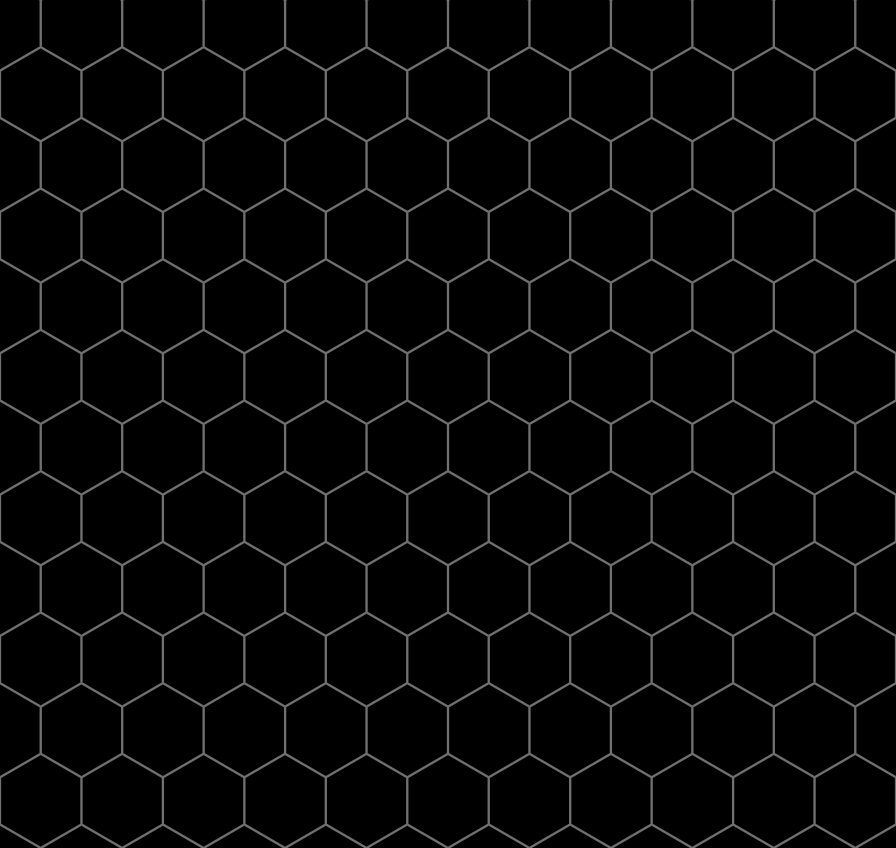
Reproduce this pattern procedurally as a Shadertoy shader.

```glsl
// Distance to the nearest edge of a grid of upright hexagons, each 1 unit wide
float hexEdgeDistance(vec2 p) {
    vec2 period = vec2(1.0, sqrt(3.0));
    // Two interleaved rectangular lattices of cell centres
    vec2 a = mod(p + 0.5 * period, period) - 0.5 * period;
    vec2 b = mod(p, period) - 0.5 * period;
    vec2 q = abs(dot(a, a) < dot(b, b) ? a : b);
    return 0.5 - max(q.x, dot(q, vec2(0.5, 0.5 * sqrt(3.0))));
}

void mainImage(out vec4 fragColor, in vec2 fragCoord) {
    // 11 cells across, 6 pairs of staggered rows down
    vec2 grid = vec2(11.0, 6.0 * sqrt(3.0));
    vec2 p = fragCoord / iResolution.xy * grid;

    // Lowest row touches the bottom edge with its points
    float edge = hexEdgeDistance(p - vec2(0.5, 1.0 / sqrt(3.0)));

    // Thin line, antialiased over one pixel
    float pixel = grid.x / iResolution.x;
    float line = clamp((0.0143 - edge) / pixel + 0.5, 0.0, 1.0);

    fragColor = vec4(vec3(0.44) * line, 1.0);
}
```
